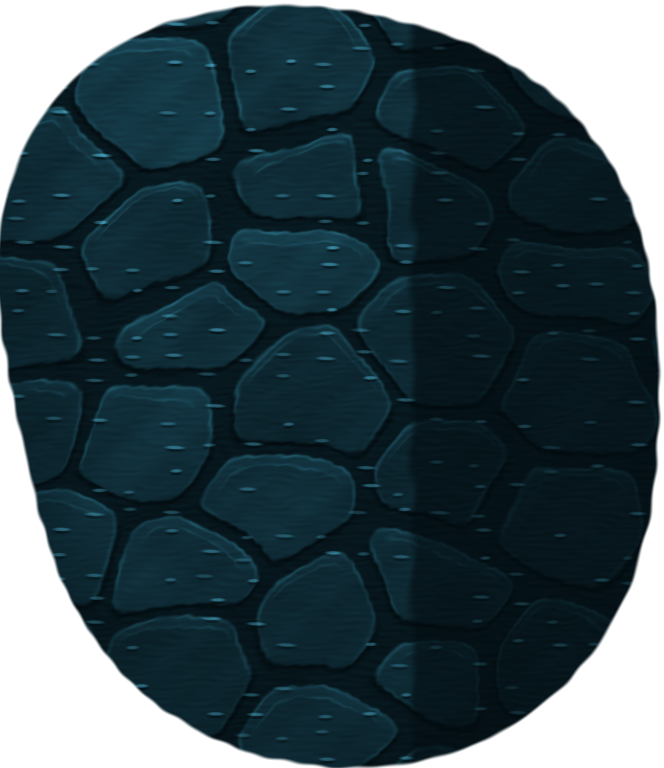
A WebGL 1 fragment shader for this texture:

```glsl
precision highp float;
// A rounded dark teal rock face: staggered worn blocks, lit rims and small horizontal flecks.
uniform vec2 u_resolution;

vec2 hash2(vec2 c) {
  return fract(sin(vec2(dot(c, vec2(127.1, 311.7)), dot(c, vec2(269.5, 183.3)))) * 43758.5453);
}

// Layered sines, roughly -1..1
float ripple(vec2 p) {
  return (sin(p.x + 2.0 * sin(p.y * 0.7)) + sin(p.y * 1.3 + 1.7 * sin(p.x * 0.8 + 1.0))
        + sin(p.x * 1.9 - p.y * 1.6 + 2.0)) / 3.0;
}

// Signed distance to the lopsided outline, negative inside
float outline(vec2 p) {
  float a = atan(p.y, p.x);
  float radius = 0.469 + 0.006 * sin(a) - 0.036 * cos(2.0 * a) - 0.021 * sin(2.0 * a)
    + 0.004 * cos(3.0 * a) + 0.011 * sin(3.0 * a) - 0.011 * cos(4.0 * a);
  return length(p) - radius - 0.002 * ripple(p * 70.0);
}

vec2 blockSeed(vec2 cell) {
  return cell + 0.5 + 0.5 * (hash2(cell) - 0.5) + vec2(0.0, 0.5 * mod(cell.x, 2.0));
}

// Cellular blocks with rounded corners: x = edge distance, yz = outward normal
vec3 blocks(vec2 p, out vec2 id) {
  vec2 base = floor(p), nearest = vec2(0.0);
  float best = 9.0;
  for (int j = -2; j <= 2; j++)
    for (int i = -1; i <= 1; i++) {
      vec2 cell = base + vec2(float(i), float(j));
      vec2 d = blockSeed(cell) - p;
      if (dot(d, d) < best) { best = dot(d, d); nearest = d; id = cell; }
    }
  float sum = 0.0001;
  vec2 normal = vec2(0.0);
  for (int j = -2; j <= 2; j++)
    for (int i = -2; i <= 2; i++) {
      if (i == 0 && j == 0) continue;
      vec2 d = blockSeed(id + vec2(float(i), float(j))) - p;
      vec2 n = normalize(d - nearest);
      float w = exp(-20.0 * dot(0.5 * (d + nearest), n));
      sum += w;
      normal += w * n;
    }
  return vec3(-log(sum) / 20.0, normal / sum);
}

// Small raised dash: x = lit top, y = shadow below
vec2 flecks(vec2 p) {
  vec2 size = vec2(0.05, 0.029), cell = floor(p / size);
  vec2 r = hash2(cell + 31.0), s = hash2(cell + 77.0);
  vec2 q = p - (cell + 0.5) * size - (r - 0.5) * vec2(0.018, 0.014);
  q.y += 0.08 * (s.y - 0.5) * q.x;
  vec2 shape = vec2(0.007 + 0.007 * s.y, 0.0026);
  float lit = smoothstep(1.25, 0.4, length(q / shape));
  float shade = smoothstep(1.3, 0.3, length((q + vec2(0.0, 0.0036)) / shape));
  return vec2(lit, shade) * step(s.x, 0.42) * (0.5 + 0.5 * r.x);
}

void main() {
  vec2 uv = gl_FragCoord.xy / u_resolution.y;
  vec2 centred = uv - 0.5 * u_resolution.xy / u_resolution.y;

  // Warped block layout with ragged borders
  vec2 p = uv + 0.012 * vec2(ripple(uv * 17.0), ripple(uv * 15.0 + 4.0));
  p.y += 0.1 * abs(uv.x - 0.42);
  p += 0.0014 * vec2(ripple(uv * 190.0), ripple(uv * 170.0 + 9.0));
  vec2 id;
  vec3 cell = blocks(p / vec2(0.185, 0.15) + vec2(0.35, 3.2), id);
  vec2 rnd = hash2(id + 13.0), normal = cell.yz;
  float depth = cell.x - 0.035 - 0.06 * rnd.x - 0.015 * ripple(uv * 33.0);
  float block = smoothstep(-0.015, 0.015, depth);

  // Light from the left, falling off sharply past the middle and softly downward
  float side = smoothstep(0.545, 0.53, uv.x + 0.006 * ripple(uv * 48.0));
  float light = mix(0.33, 0.88, side) * mix(0.68, 1.08, uv.y);
  light *= mix(0.75, 1.0, smoothstep(0.0, 0.16, uv.x));
  float mottling = ripple(uv * 26.0 + 3.0) + 0.6 * ripple(uv * vec2(60.0, 85.0));
  float tone = mix(0.05 + 0.28 * light, light * (0.78 + 0.35 * rnd.y), block);
  tone *= 1.0 + 0.14 * mottling;

  // Worn upper ledge, thin broken rims and undercut lower edges
  float up = smoothstep(0.25, 0.75, normal.y);
  float ledge = 0.06 + 0.05 * rnd.y + 0.025 * ripple(uv * 24.0 + 7.0);
  float band = up * block * smoothstep(ledge + 0.012, ledge - 0.012, depth);
  float broken = 0.55 + 0.45 * ripple(uv * 75.0 + 5.0);
  float rim = exp(-pow((depth - 0.012) / 0.014, 2.0)) * broken
    * max(smoothstep(-0.1, 0.7, normal.y), 0.75 * smoothstep(0.5, 0.9, abs(normal.x)));
  float crease = up * exp(-pow((depth - ledge) / 0.011, 2.0)) * broken;
  float undercut = exp(-pow((depth + 0.012) / 0.022, 2.0)) * smoothstep(0.2, -0.5, normal.y);
  tone += 0.2 * light * band;
  tone *= 1.0 - 0.75 * undercut;

  // Fine horizontal grain
  float grain = sin(uv.y * 760.0 + 3.0 * ripple(uv * vec2(38.0, 90.0)))
    + sin(uv.y * 530.0 + 4.0 * ripple(uv * vec2(55.0, 70.0) + 2.0));
  tone += (0.025 + 0.04 * light) * grain * (0.6 + 0.4 * ripple(uv * vec2(90.0, 130.0)));

  vec2 fleck = flecks(uv);
  tone *= 1.0 - 0.7 * fleck.y * (1.0 - fleck.x);
  vec3 rock = mix(vec3(0.008, 0.045, 0.06), vec3(0.075, 0.215, 0.265), max(tone, 0.0));
  rock += vec3(0.11, 0.27, 0.31) * light * (0.75 * rim + 0.5 * crease);
  rock += vec3(0.17, 0.36, 0.42) * (0.25 + 0.75 * light) * fleck.x;

  float outside = smoothstep(-0.003, 0.003, outline(centred));
  gl_FragColor = vec4(mix(rock, vec3(1.0), outside), 1.0);
}
```
